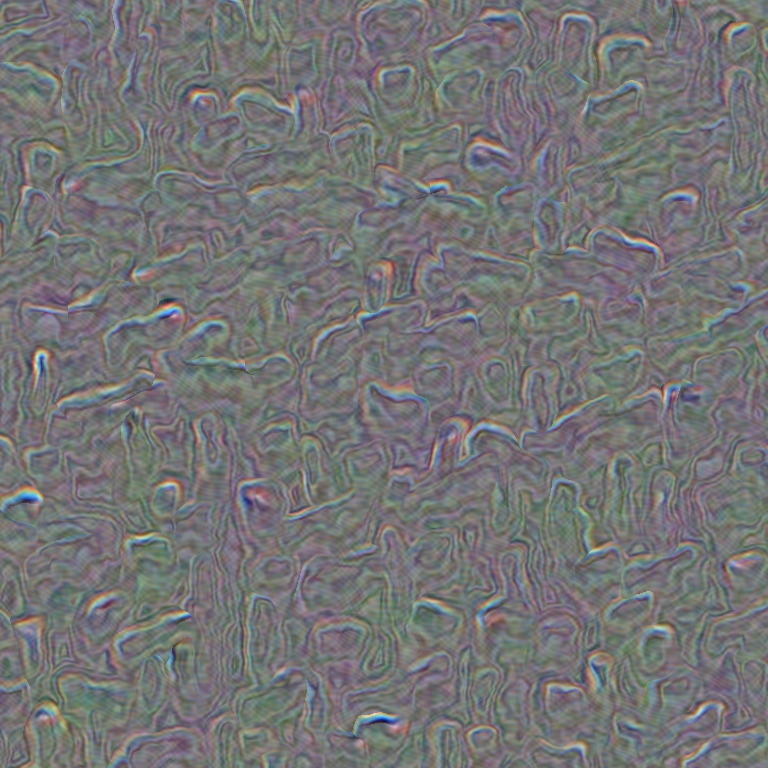
A Shadertoy shader for this pattern:

```glsl
// Draws a grey field of faintly iridescent ripples draped as nested arches below scattered slanted ridges.

const float TAU = 6.2832;
const float CELLS = 13.0;         // stroke cells across the canvas
const float RIPPLE_FREQ = 100.0;  // ripples across the canvas
const float WEAVE_FREQ = 140.0;   // fine cross threads across the canvas
const float DRAPE = 0.36;         // shrinks distances below a spine, so arches hang down
const vec3 BASE_GREY = vec3(0.452, 0.453, 0.455);
const vec3 GREEN_TINT = vec3(-0.02, 0.05, -0.05);
const vec3 MAUVE_TINT = vec3(0.05, -0.03, 0.02);
const vec3 HUE_PHASE = vec3(0.0, 2.0, 4.1);

struct Stroke {
    float dist;    // draped distance to the spine, in cells
    vec2 offset;   // draped vector from the spine to the point
    vec2 toTip;    // vector from the lit end to the point
    vec4 seed;     // random values of this stroke
};

vec4 hash4(vec2 cell) {
    vec4 q = fract(cell.xyxy * vec4(0.1031, 0.1030, 0.0973, 0.1099));
    q += dot(q, q.wzxy + 33.33);
    return fract((q.xxyz + q.yzzw) * q.zywx);
}

float gradientAt(vec2 corner, vec2 delta) {
    float angle = TAU * hash4(corner).x;
    return dot(vec2(cos(angle), sin(angle)), delta);
}

// Gradient noise, about -0.7 to 0.7
float noise(vec2 p) {
    vec2 i = floor(p), f = p - i;
    vec2 w = f * f * f * (f * (f * 6.0 - 15.0) + 10.0);
    float low = mix(gradientAt(i, f), gradientAt(i + vec2(1, 0), f - vec2(1, 0)), w.x);
    float high = mix(gradientAt(i + vec2(0, 1), f - vec2(0, 1)), gradientAt(i + 1.0, f - 1.0), w.x);
    return mix(low, high, w.y);
}

vec2 noise2(vec2 p) {
    return vec2(noise(p), noise(p + 37.3));
}

vec3 noise3(vec2 p) {
    return vec3(noise(p), noise(p + 19.7), noise(p + 53.1));
}

// Half the spine of a stroke: upright stem, short arch, rising or falling ridge
vec2 halfSpine(vec4 seed) {
    float side = seed.w < 0.5 ? -1.0 : 1.0;
    float size = fract(seed.w * 7.0);
    if (seed.z < 0.3) return vec2(0.03 * side, mix(0.15, 0.45, size));
    if (seed.z < 0.62) return side * mix(0.04, 0.25, size) * vec2(1.0, 0.2);
    return side * mix(0.25, 0.75, size) * vec2(1.0, seed.z < 0.88 ? 0.36 : -0.28);
}

Stroke nearestStroke(vec2 p) {
    Stroke best;
    best.dist = 1e3;
    vec2 home = floor(p);
    for (int y = -1; y <= 3; y++)
    for (int x = -2; x <= 2; x++) {
        vec2 cell = home + vec2(x, y);
        vec4 seed = hash4(cell + 71.0);
        vec2 arm = halfSpine(seed);
        vec2 delta = p - cell - 0.1 - 0.8 * seed.xy;
        vec2 offset = delta - arm * clamp(dot(delta, arm) / dot(arm, arm), -1.0, 1.0);
        offset.y *= offset.y < 0.0 ? DRAPE : 1.0;
        float d = length(offset);
        if (d < best.dist) best = Stroke(d, offset, delta - arm, hash4(cell + 7.0));
    }
    return best;
}

// Fades a grating before it becomes finer than the pixels
float resolved(float freq) {
    return 1.0 - smoothstep(0.3, 0.6, freq / iResolution.y);
}

// Crest with a dark trough on either side
vec3 crest(vec3 x) {
    return (1.0 - x * x) * exp(-0.5 * x * x);
}

// Chromatic outline over the top and down the sides, glowing near the tip
vec3 rimLight(Stroke s, float breakup) {
    float radius = mix(0.08, 0.26, s.seed.x);
    vec3 x = (s.dist - radius) / 0.065 - vec3(0.5, 0.0, -0.5);
    vec2 facing = s.offset / max(s.dist, 1e-3);
    float lit = smoothstep(-1.0, 0.5, facing.y - 0.35 * facing.x);
    float glow = exp(-dot(s.toTip, s.toTip) / 0.12) * smoothstep(0.4, 1.0, s.seed.z);
    float strength = lit * (mix(0.05, 0.17, s.seed.y) + 0.24 * glow);
    return strength * clamp(0.8 + 1.8 * breakup, 0.0, 1.6) * crest(x);
}

// Soft glint with a red side and a dark blue side on a few tips
vec3 tipGlint(Stroke s) {
    vec2 q = s.toTip;
    q.y += (s.seed.w - 0.5) * q.x;
    q.x *= 0.6;
    vec2 side = vec2(0.06, 0.09 * sign(s.seed.w - 0.5));
    vec2 r = q - side, b = q + side;
    float white = exp(-dot(q, q) / 0.004);
    float red = exp(-dot(r, r) / 0.008);
    float blue = exp(-dot(b, b) / 0.012);
    vec3 glint = 0.3 * white + red * vec3(0.16, -0.08, -0.08) + blue * vec3(-0.16, -0.14, -0.02);
    return glint * smoothstep(0.72, 1.0, s.seed.z);
}

// Ripples that follow the strokes, with a slight phase split between the channels
vec3 ripples(float dist, float drift, float hueDrift) {
    float phase = TAU * (RIPPLE_FREQ * dist + drift);
    vec3 hue = cos(phase * 0.6 + HUE_PHASE + hueDrift);
    return resolved(RIPPLE_FREQ) * (0.057 * cos(phase) + 0.02 * hue);
}

// Fine slanted threads crossing the ripples
vec3 weave(vec2 uv, float drift) {
    vec2 phase = TAU * (WEAVE_FREQ * vec2(0.5 * uv.x + 0.8 * uv.y, 0.4 * uv.x - 0.8 * uv.y) + drift);
    vec3 threads = cos(phase.x + 0.3 * HUE_PHASE) + cos(phase.y - 0.3 * HUE_PHASE);
    return 0.013 * resolved(WEAVE_FREQ) * threads;
}

void mainImage(out vec4 fragColor, in vec2 fragCoord) {
    vec2 uv = fragCoord / iResolution.y;
    vec2 warped = uv + 0.017 * noise2(uv * 13.0) + 0.006 * noise2(uv * 40.0);
    Stroke stroke = nearestStroke(warped * CELLS);

    float broad = noise(uv * 8.0 + 5.0);
    float patchy = noise(uv * 24.0 + 11.0);
    float ragged = noise(uv * 62.0 + 29.0);
    float contrast = clamp(0.85 + 0.8 * patchy + 1.1 * ragged, 0.1, 1.6);

    vec3 color = BASE_GREY;
    color += GREEN_TINT * broad + MAUVE_TINT * noise(uv * 17.0 + 80.0);
    color += contrast * ripples(stroke.dist / CELLS, 1.2 * patchy + 0.5 * ragged, 5.0 * broad);
    color += weave(uv, 2.0 * patchy + 3.0 * broad);
    color += 0.07 * noise(uv * 90.0) + 0.07 * noise3(uv * 75.0 + 9.0);
    color += rimLight(stroke, patchy) + tipGlint(stroke);
    fragColor = vec4(clamp(color, 0.0, 1.0), 1.0);
}
```
